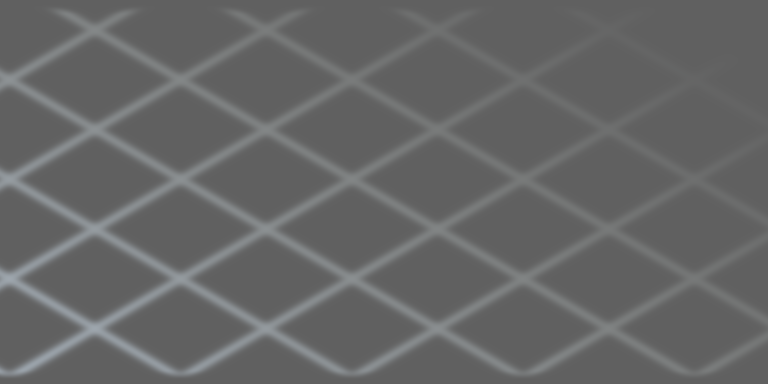
Reproduce this pattern procedurally as a Shadertoy shader.

```glsl
// Soft diamond lattice of pale wire on flat grey, fading to the upper right.
// Two families of slanted lines share one lattice; each has a Gaussian profile.
// Lengths are in canvas heights, with the origin at the lower left.

#define CELL vec2(0.446, 0.2591)       // diamond width and height
#define CROSSING vec2(0.2474, 0.6625)  // position of one wire crossing
#define WIRE_BLUR 0.0102               // Gaussian radius of a wire
#define WIRE_PEAK 0.82                 // coverage at a wire's centre
#define TRIM vec2(0.024, 0.974)        // lower and upper ends of the wires
#define TRIM_SOFT 0.013                // half width of the soft ends
#define FADE vec3(0.32, -0.10, -0.15)  // glow at the origin, slope in x, in y
#define GROUND vec3(0.378)
#define DIM_TINT vec3(0.92, 1.0, 0.98)
#define BRIGHT_TINT vec3(0.90, 1.03, 1.15)

// Coverage of the nearest wire, where phase is an integer on each wire.
float wire(float phase) {
    float offset = abs(fract(phase + 0.5) - 0.5);
    float dist = offset / length(1.0 / CELL);
    return WIRE_PEAK * exp(-0.5 * dist * dist / (WIRE_BLUR * WIRE_BLUR));
}

// Both slants, overlaid so that crossings are a little brighter.
float lattice(vec2 p) {
    vec2 q = (p - CROSSING) / CELL;
    float rising = wire(q.x - q.y);
    float falling = wire(q.x + q.y);
    return rising + falling - rising * falling;
}

// Soft horizontal cuts near the bottom and top.
float trimMask(float y) {
    float bottom = smoothstep(TRIM.x - TRIM_SOFT, TRIM.x + TRIM_SOFT, y);
    float top = smoothstep(TRIM.y - TRIM_SOFT, TRIM.y + TRIM_SOFT, y);
    return bottom * (1.0 - top);
}

void mainImage(out vec4 fragColor, in vec2 fragCoord) {
    vec2 p = fragCoord / iResolution.y;

    // Glow weakens across the canvas and turns from blue to neutral.
    float glow = max(dot(FADE, vec3(1.0, p)), 0.0);
    vec3 tint = mix(DIM_TINT, BRIGHT_TINT, smoothstep(0.08, FADE.x, glow));

    float coverage = lattice(p) * trimMask(p.y);
    fragColor = vec4(GROUND + tint * glow * coverage, 1.0);
}
```
